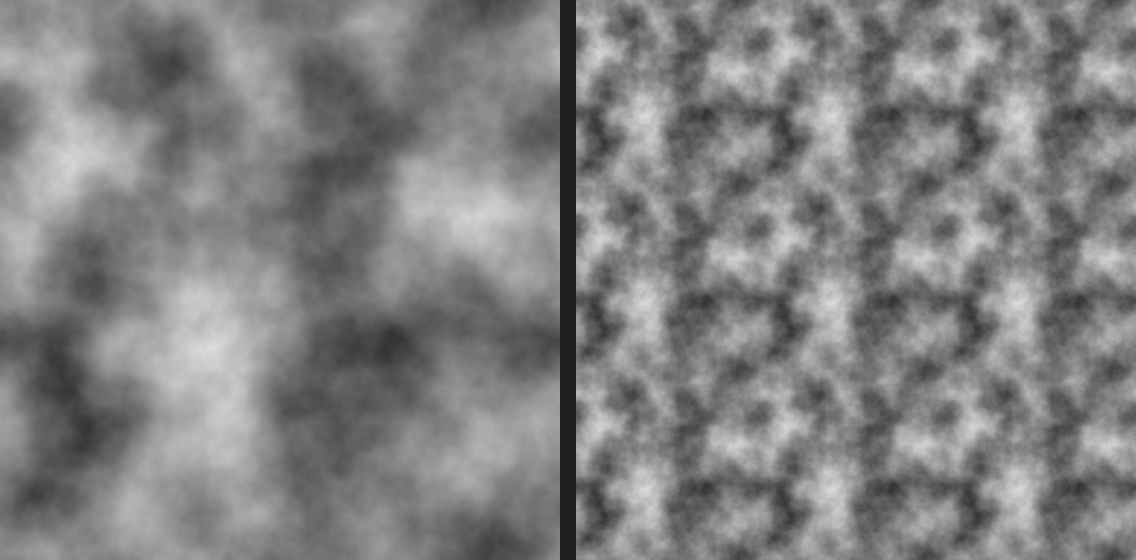
Left: one tile. Right: repeated 3 by 3.
Give the GLSL for this texture, as a Shadertoy shader.

```glsl
#define BASE_CELLS 4
#define OCTAVES 6
#define GAIN 0.475
#define MEAN_GREY 0.51
#define CONTRAST 0.478
#define SEED 17u
#define TAU 6.2831853

// Integer hash of a lattice point, giving a unit gradient
vec2 latticeGradient(ivec2 cell, int period, uint seed) {
    uvec2 c = uvec2((cell % period + period) % period);
    uint h = c.x * 1597334677u ^ c.y * 3812015801u ^ seed * 2654435769u;
    h = (h ^ (h >> 16)) * 2146121005u;
    h = (h ^ (h >> 15)) * 2221713035u;
    h ^= h >> 16;
    float angle = TAU * float(h >> 8) / 16777216.0;
    return vec2(cos(angle), sin(angle));
}

// Gradient noise that wraps after a whole number of cells
float gradientNoise(vec2 p, int period, uint seed) {
    ivec2 cell = ivec2(floor(p));
    vec2 f = fract(p);
    vec2 fade = f * f * f * (f * (f * 6.0 - 15.0) + 10.0);
    ivec2 right = ivec2(1, 0), up = ivec2(0, 1);
    float a = dot(latticeGradient(cell, period, seed), f);
    float b = dot(latticeGradient(cell + right, period, seed), f - vec2(right));
    float c = dot(latticeGradient(cell + up, period, seed), f - vec2(up));
    float d = dot(latticeGradient(cell + right + up, period, seed), f - 1.0);
    return mix(mix(a, b, fade.x), mix(c, d, fade.x), fade.y);
}

// Octaves double in frequency; shifts keep their lattices from lining up
float cloudNoise(vec2 uv) {
    float sum = 0.0, amplitude = 1.0;
    int period = BASE_CELLS;
    for (int i = 0; i < OCTAVES; i++) {
        vec2 shift = float(i) * vec2(0.37, 0.61);
        sum += amplitude * gradientNoise(uv * float(period) + shift, period, SEED + uint(i));
        amplitude *= GAIN;
        period *= 2;
    }
    return sum;
}

void mainImage(out vec4 fragColor, in vec2 fragCoord) {
    vec2 uv = fragCoord / iResolution.xy;
    // Noise is subtracted, so its deepest hollows become the bright patches
    float grey = MEAN_GREY - CONTRAST * cloudNoise(uv);
    fragColor = vec4(vec3(clamp(grey, 0.0, 1.0)), 1.0);
}
```
